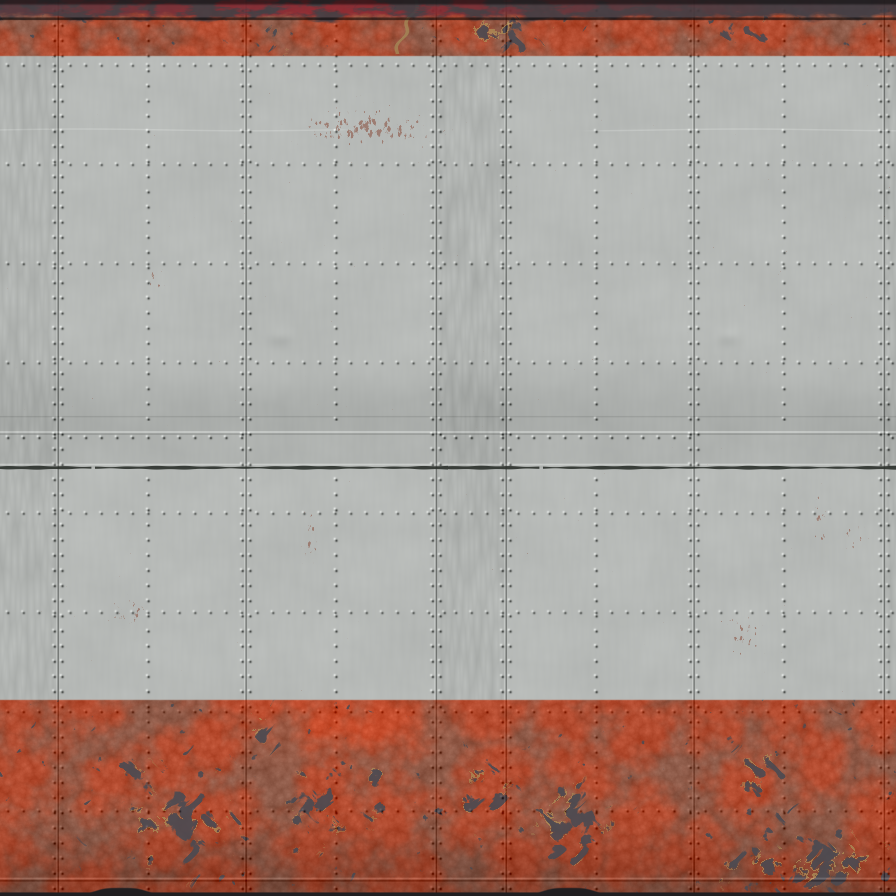
Give the GLSL for this texture, as a Shadertoy shader.

```glsl
float hash(vec2 p) { return fract(sin(dot(p, vec2(127.1, 311.7))) * 43758.5); }

// Distance to the nearest scattered cell point
float cells(vec2 p) {
    vec2 id = floor(p), f = p - id;
    float d = 2.0;
    for (int j = -1; j <= 1; j++)
        for (int i = -1; i <= 1; i++) {
            vec2 o = vec2(i, j);
            vec2 c = o + vec2(hash(id + o), hash(id + o + 41.3)) - f;
            d = min(d, dot(c, c));
        }
    return sqrt(d);
}

float grain(vec2 p) {
    float sum = 0.0, amp = 0.5;
    for (int i = 0; i < 4; i++) {
        sum += amp * cells(p);
        p = mat2(1.6, 1.2, -1.2, 1.6) * p + 3.7;
        amp *= 0.5;
    }
    return sum;
}

// Antialiased stripe of half width w
float stripe(float d, float w) {
    float px = 1.0 / iResolution.y;
    return clamp(0.5 + (w - abs(d)) / px, 0.0, min(1.0, 2.0 * w / px));
}

// Elliptical soft spot: centre in xy, radii in zw
float spot(vec2 p, vec4 s) {
    vec2 d = (p - s.xy) / s.zw;
    return exp(-dot(d, d));
}

// Raised head: lit at upper left, shaded at lower right
float rivet(vec2 d) {
    vec2 a = d - vec2(0.0005, -0.0006), b = d + vec2(0.0014, -0.0014);
    return 0.18 * exp(-dot(b, b) / 2e-6) - 0.42 * exp(-dot(a, a) / 2.2e-6);
}

float centred(float x, float pitch) { return (fract(x / pitch) - 0.5) * pitch; }

// Rivet lines and vertical joints, as a brightness offset
float plating(vec2 p, float bay) {
    float seams[3] = float[](0.065, 0.2747, 0.487);
    float relief = 0.0, dy = centred(p.y, 0.0169);
    for (int i = 0; i < 3; i++) {
        float d = bay - seams[i];
        relief += rivet(vec2(d - sign(d) * 0.0043, dy));
        relief += 0.07 * stripe(d + 0.0016, 0.0007) - 0.25 * stripe(d, 0.0008);
    }
    if (p.y < 0.478 || p.y > 0.53)
        relief += rivet(vec2(bay - 0.1654, dy)) + rivet(vec2(bay - 0.375, dy));
    float base = p.y > 0.5 ? 0.595 : 0.095;
    float row = base + 0.1107 * clamp(round((p.y - base) / 0.1107), 0.0, 3.0);
    float dx = centred(bay, 0.0174);
    relief += 0.85 * rivet(vec2(dx, p.y - row));
    if (bay < 0.2747 || bay > 0.487) relief += rivet(vec2(dx, p.y - 0.5117));
    return relief;
}

vec3 greyPaint(vec2 p, float bay) {
    float narrow = max(1.0 - smoothstep(0.064, 0.066, bay), smoothstep(0.486, 0.488, bay));
    float shade = 0.05 * (0.43 - grain(p * vec2(9.0, 14.0)));
    shade += 0.05 * (0.45 - cells(p * vec2(160.0, 22.0))) * (0.25 + narrow) - 0.025 * narrow;
    shade -= 0.055 * smoothstep(0.61, 0.52, p.y) * step(0.518, p.y);
    shade -= 0.03 * step(0.478, p.y) * step(p.y, 0.518);
    // Pressed dent and faint creases
    shade += (p.y - 0.626) * 7.0 * spot(vec2(bay, p.y), vec4(0.313, 0.623, 0.012, 0.008));
    shade += 0.05 * stripe(p.y - 0.855 - 0.001 * sin(p.x * 17.0), 0.0008) * smoothstep(0.1, 0.5, sin(p.x * 9.0) + 0.6);
    shade -= 0.06 * stripe(p.y - 0.535, 0.0008);
    vec3 col = vec3(0.715, 0.727, 0.717) + shade;

    // Rust blooms
    vec4 blooms[7] = vec4[](vec4(0.41, 0.857, 0.075, 0.018), vec4(0.175, 0.69, 0.01, 0.012),
        vec4(0.145, 0.315, 0.02, 0.015), vec4(0.345, 0.4, 0.01, 0.025), vec4(0.83, 0.29, 0.02, 0.02),
        vec4(0.915, 0.42, 0.008, 0.03), vec4(0.955, 0.4, 0.012, 0.014));
    float rust = 0.0;
    for (int i = 0; i < 7; i++) rust += spot(p, blooms[i]) * (i == 0 ? 1.0 : 0.75);
    float limit = 0.06 + 0.3 * rust;
    float flakes = 1.0 - smoothstep(limit - 0.05, limit + 0.05, grain(p * vec2(130.0, 75.0)));
    return mix(col, vec3(0.56, 0.36, 0.3), 0.65 * flakes);
}

vec3 redPaint(vec2 p) {
    vec3 col = mix(vec3(0.7, 0.29, 0.18), vec3(0.55, 0.35, 0.28), smoothstep(0.25, 0.62, grain(p * 13.0)));
    col += vec3(0.08, 0.0, -0.02) * spot(p, vec4(0.38, 0.19, 0.11, 0.04));
    col += 0.2 * (0.43 - grain(p * 70.0));
    col *= 1.0 - 0.18 * smoothstep(0.1, 0.0, p.y);

    // Chipped areas exposing slate primer, with ochre rims
    vec4 worn[12] = vec4[](vec4(0.3, 0.95, 0.02, 0.012), vec4(0.56, 0.96, 0.05, 0.02),
        vec4(0.83, 0.965, 0.02, 0.02), vec4(0.295, 0.185, 0.015, 0.02), vec4(0.145, 0.145, 0.015, 0.02),
        vec4(0.2, 0.08, 0.05, 0.05), vec4(0.355, 0.1, 0.03, 0.04), vec4(0.421, 0.12, 0.008, 0.035),
        vec4(0.53, 0.11, 0.04, 0.03), vec4(0.64, 0.075, 0.035, 0.05), vec4(0.85, 0.13, 0.02, 0.03),
        vec4(0.91, 0.035, 0.09, 0.035));
    float wear = 0.0;
    for (int i = 0; i < 12; i++) wear += spot(p, worn[i]);
    vec2 warped = p + 0.006 * sin(p.yx * vec2(91.0, 73.0)) + 0.003 * sin(p.yx * 217.0);
    float g = grain(warped * 34.0), limit = 0.15 + 0.25 * min(wear, 1.1);
    float rim = stripe(g - limit - 0.02, 0.015) * smoothstep(0.4, 0.6, cells(p * 24.0));
    col = mix(col, vec3(0.29, 0.29, 0.32), 0.9 * (1.0 - smoothstep(limit - 0.04, limit + 0.03, g)));
    col = mix(col, vec3(0.68, 0.56, 0.34), 0.75 * rim * min(1.0, wear * 2.0));
    float scratch = stripe(p.x - 0.452 - 0.4 * (p.y - 0.965) - 0.003 * sin(p.y * 230.0), 0.002);
    return mix(col, vec3(0.65, 0.56, 0.35), 0.7 * scratch * step(0.94, p.y));
}

void mainImage(out vec4 fragColor, in vec2 fragCoord) {
    vec2 p = fragCoord / iResolution.xy;
    float bay = fract(p.x * 2.0) * 0.5;
    float px = 1.0 / iResolution.y;
    float grey = smoothstep(-px, px, p.y - 0.2188) * smoothstep(-px, px, 0.9375 - p.y);
    vec3 col = mix(redPaint(p), greyPaint(p, bay), grey);
    col += plating(p, bay) * mix(0.55, 1.0, grey);

    // Horizontal lap joint and its lit lip
    col += 0.1 * stripe(p.y - 0.518, 0.001) - 0.1 * stripe(p.y - 0.5155, 0.0008);
    col += 0.1 * stripe(p.y - 0.4815, 0.001);
    float gap = 0.0014 + 0.0005 * sin(bay * 41.0) + 0.0003 * sin(p.x * 190.0);
    col = mix(col, vec3(0.17, 0.19, 0.17), 0.9 * stripe(p.y - 0.478, gap) * (1.0 - stripe(bay - 0.104, 0.002)));

    // Grimy top rail with crimson remnants, and dark lower edge
    float dirt = grain(p * vec2(22.0, 60.0));
    vec3 rail = mix(vec3(0.25, 0.24, 0.27), vec3(0.55, 0.16, 0.2),
        smoothstep(0.5, 0.3, dirt) * spot(p, vec4(0.36, 0.985, 0.3, 0.03)));
    col = mix(col, rail, 0.9 * smoothstep(0.976, 0.984, p.y + 0.02 * (dirt - 0.43)));
    col *= 1.0 - 0.55 * stripe(p.y - 0.979, 0.0015) - 0.5 * smoothstep(0.993, 0.997, p.y);
    col += 0.12 * stripe(p.y - 0.0195, 0.001) - 0.1 * stripe(p.y - 0.017, 0.001);
    float edge = 0.004 + 0.005 * smoothstep(0.9, 1.0, sin((bay - 0.01) * 12.5664));
    col = mix(col, vec3(0.13, 0.12, 0.13), 1.0 - smoothstep(edge - px, edge + px, p.y));
    fragColor = vec4(clamp(col, 0.0, 1.0), 1.0);
}
```
